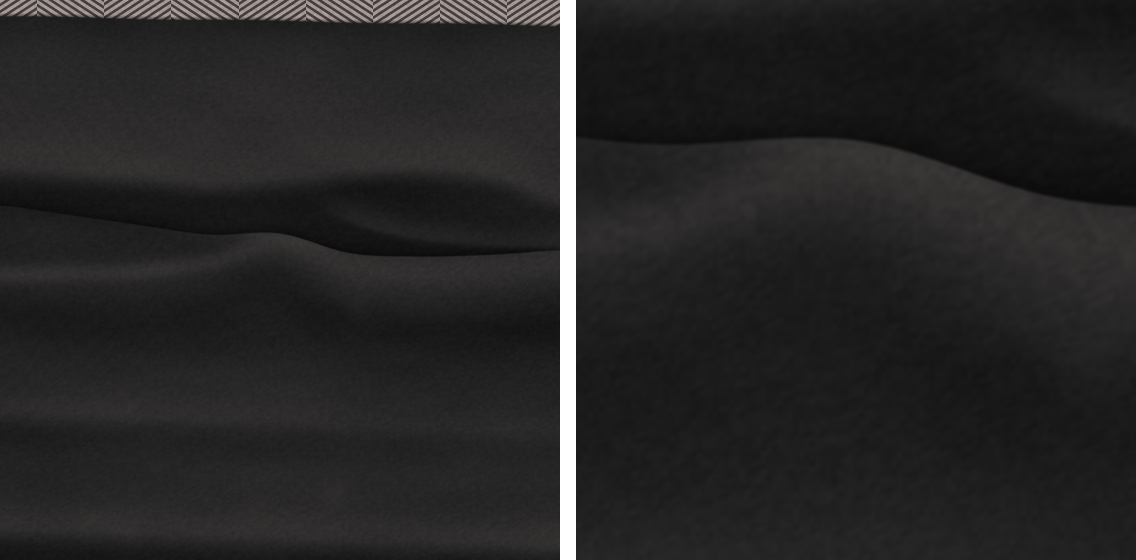
Left: the whole. Right: its middle third, enlarged.
Reproduce this texture procedurally as a Shadertoy shader.

```glsl
// Dark draped cloth with soft horizontal folds below a strip of herringbone.
// Folds are curves through evenly spaced heights; lopsided bumps around them
// shade the cloth, and stretched value noise adds the nap and weave.

const vec3 STRIPE_LIGHT = vec3(0.64, 0.60, 0.59);
const vec3 STRIPE_DARK = vec3(0.27, 0.24, 0.23);
const vec3 COOL_TINT = vec3(1.0, 1.0, 0.995);
const vec3 WARM_TINT = vec3(1.0, 0.945, 0.945);

const float PANEL_TONE = 0.166;
const float LOWER_TONE = 0.148;
const float GRAIN = 0.034;
const float MOTTLE = 0.036;
const float EDGE = 0.0018;

const float CHEVRON_WIDTH = 0.12;
const float STRIPE_PERIOD = 0.0122;
const float STRIPE_SLOPE = 0.65;
const int SPOT_COUNT = 12;

// Fold heights at nine even steps from left to right
const float CREASE[9] = float[9](0.633, 0.616, 0.598, 0.581, 0.583, 0.548, 0.542, 0.545, 0.553);
const float UPPER_RIDGE[9] = float[9](0.708, 0.700, 0.692, 0.682, 0.690, 0.704, 0.708, 0.695, 0.655);
const float LOWER_RIDGE[9] = float[9](0.507, 0.511, 0.514, 0.530, 0.565, 0.527, 0.515, 0.520, 0.530);

float hash(vec2 p) {
    return fract(sin(dot(p, vec2(127.1, 311.7))) * 43758.5453);
}

float noise(vec2 p) {
    vec2 i = floor(p), f = fract(p);
    f = f * f * (3.0 - 2.0 * f);
    return mix(mix(hash(i), hash(i + vec2(1, 0)), f.x),
               mix(hash(i + vec2(0, 1)), hash(i + vec2(1, 1)), f.x), f.y);
}

// Catmull-Rom curve through nine heights
float curve(float h[9], float x) {
    float s = clamp(x, 0.0, 1.0) * 8.0;
    int i = int(min(floor(s), 7.0));
    float f = s - float(i);
    float a = h[max(i - 1, 0)], b = h[i], c = h[i + 1], d = h[min(i + 2, 8)];
    return b + 0.5 * f * (c - a + f * (2.0 * a - 5.0 * b + 4.0 * c - d
             + f * (3.0 * (b - c) + d - a)));
}

// Bell with separate widths on the positive and negative side
float bump(float d, float above, float below) {
    float s = d / (d > 0.0 ? above : below);
    return exp(-s * s);
}

// Cloth above the crease: flat panel, rounded ridge, deep shade
float upperTone(vec2 p, float hem, float toCrease) {
    float d = p.y - curve(UPPER_RIDGE, p.x);
    float side = p.y - 0.56 - 0.06 * exp(-(p.x - 0.6) * 8.0);
    float tone = PANEL_TONE - 0.05 * bump(p.y - hem, 0.05, 0.06);
    tone += 0.034 * bump(d, 0.055, 0.022);
    tone -= 0.080 * (1.0 - smoothstep(-0.05, 0.004, d));
    tone += 0.025 * smoothstep(0.7, 1.0, p.x) * bump(d + 0.06, 0.04, 0.04);
    tone += 0.055 * smoothstep(0.53, 0.68, p.x) * bump(side, 0.028, 0.009);
    return tone - 0.035 * exp(-max(toCrease, 0.0) / 0.010);
}

// Cloth below the crease: lit lip, main ridge, two faint folds
float lowerTone(vec2 p, float toCrease) {
    float d = p.y - curve(LOWER_RIDGE, p.x);
    float middle = p.y - 0.270 + 0.04 * p.x;
    float bottom = p.y - 0.062 + 0.03 * p.x;
    float rightward = smoothstep(0.35, 0.65, p.x);
    float tone = LOWER_TONE - 0.018 * smoothstep(0.0, 0.03, d) * (1.0 - rightward);
    tone += 0.052 * bump(d, mix(0.020, 0.035, rightward), mix(0.016, 0.036, rightward));
    tone -= 0.052 * bump(d + mix(0.075, 0.105, rightward), 0.05, 0.075);
    tone += 0.035 * bump(toCrease, 0.01, 0.016) * bump(p.x - 0.49, 0.12, 0.10);
    tone -= 0.020 * bump(toCrease, 0.01, 0.025) * (1.0 - smoothstep(0.1, 0.4, p.x));
    tone += (1.0 - 0.5 * p.x) * (0.034 * bump(middle, 0.035, 0.018)
                               - 0.025 * bump(middle + 0.045, 0.03, 0.035));
    tone += 0.042 * bump(bottom, 0.04, 0.018);
    return tone - 0.050 * (1.0 - smoothstep(-0.055, -0.005, bottom));
}

// Faint pale spots scattered over the lower cloth
float spots(vec2 p) {
    float sum = 0.0;
    for (int i = 0; i < SPOT_COUNT; i++) {
        float k = float(i);
        vec2 centre = vec2(hash(vec2(k, 1.0)), 0.48 * hash(vec2(k, 2.0)));
        float radius = mix(0.012, 0.028, hash(vec2(k, 3.0)));
        sum += hash(vec2(k, 4.0)) * bump(length(p - centre), radius, radius);
    }
    return 0.026 * sum;
}

// Fine slanted weave with irregular threads
float weave(vec2 p) {
    vec2 slant = vec2(p.x + 0.6 * p.y, p.y - 0.45 * p.x);
    float threads = noise(slant * vec2(130.0, 270.0)) - 0.5;
    float nap = noise(p * vec2(310.0, 210.0) + 7.0) - 0.5;
    return 0.65 * threads + 0.5 * nap;
}

vec3 herringbone(vec2 p) {
    float column = p.x / CHEVRON_WIDTH + 0.45;
    float zigzag = abs(mod(column, 2.0) - 1.0) * CHEVRON_WIDTH;
    float phase = (p.y + STRIPE_SLOPE * zigzag) / STRIPE_PERIOD + 0.5 * mod(floor(column), 2.0);
    float stripe = smoothstep(-0.75, 0.45, sin(6.2832 * phase));
    return mix(STRIPE_DARK, STRIPE_LIGHT, stripe) * (0.94 + 0.12 * noise(p * 260.0));
}

void mainImage(out vec4 fragColor, in vec2 fragCoord) {
    vec2 p = fragCoord / iResolution.xy;
    float hem = 0.971 - 0.017 * p.x + 0.001 * sin(p.x * 17.0);
    float toCrease = p.y - curve(CREASE, p.x);

    // Cloth shading
    float tone = mix(lowerTone(p, toCrease), upperTone(p, hem, toCrease),
                     smoothstep(-EDGE, EDGE, toCrease));
    float mottle = 0.6 * noise(p * vec2(4.0, 13.0)) + 0.4 * noise(p * vec2(11.0, 27.0) + 3.0);
    tone += MOTTLE * (mottle - 0.5) + spots(p) + GRAIN * weave(p) * (0.45 + 3.5 * tone);
    vec3 cloth = max(tone, 0.05) * mix(COOL_TINT, WARM_TINT, smoothstep(0.12, 0.20, tone));

    // Backing strip, shaded where the hem meets it
    vec3 strip = herringbone(p) * mix(0.6, 1.0, smoothstep(0.0, 0.007, p.y - hem));
    fragColor = vec4(mix(cloth, strip, smoothstep(-EDGE, EDGE, p.y - hem)), 1.0);
}
```
